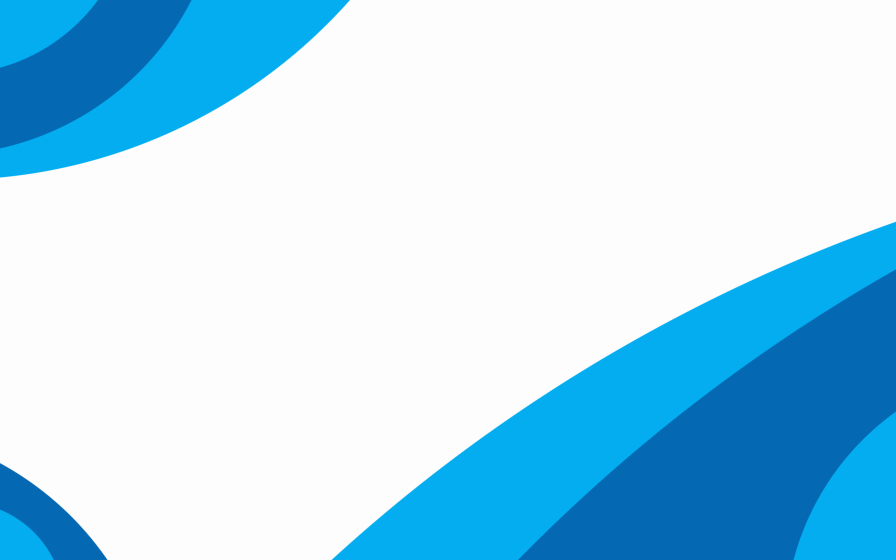
Reproduce this background procedurally as a WebGL 1 fragment shader.

```glsl
precision highp float;
// Flat white backdrop with nested blue swooshes curling out of three corners.

#define ASPECT 1.6
#define EDGE_PIXELS 0.75
#define PAPER vec3(0.994, 0.993, 0.993)
#define SKY_BLUE vec3(0.010, 0.678, 0.941)
#define DEEP_BLUE vec3(0.020, 0.408, 0.698)

uniform vec2 u_resolution;

// Signed distance to the circle through three points, negative inside.
float arcDistance(vec2 p, vec2 a, vec2 b, vec2 c) {
  vec2 ab = b - a;
  vec2 ac = c - a;
  float bb = dot(ab, ab);
  float cc = dot(ac, ac);
  vec2 center = vec2(ac.y * bb - ab.y * cc, ab.x * cc - ac.x * bb)
              / (2.0 * (ab.x * ac.y - ab.y * ac.x));
  return length(p - a - center) - length(center);
}

// Paints the inside of a shape with a smooth edge.
vec3 paint(vec3 base, vec3 color, float dist) {
  float soft = EDGE_PIXELS / u_resolution.y;
  return mix(color, base, smoothstep(-soft, soft, dist));
}

void main() {
  // Height is one unit, width is ASPECT units.
  vec2 p = gl_FragCoord.xy / u_resolution * vec2(ASPECT, 1.0);
  vec3 color = PAPER;

  // Upper left: three nested arcs.
  color = paint(color, SKY_BLUE,
    arcDistance(p, vec2(0.0, 0.683), vec2(0.358, 0.790), vec2(0.625, 1.0)));
  color = paint(color, DEEP_BLUE,
    arcDistance(p, vec2(0.0, 0.735), vec2(0.208, 0.835), vec2(0.342, 1.0)));
  color = paint(color, SKY_BLUE,
    arcDistance(p, vec2(0.0, 0.879), vec2(0.098, 0.925), vec2(0.175, 1.0)));

  // Lower left: a small pair.
  color = paint(color, DEEP_BLUE,
    arcDistance(p, vec2(0.0, 0.173), vec2(0.106, 0.098), vec2(0.192, 0.0)));
  color = paint(color, SKY_BLUE,
    arcDistance(p, vec2(0.0, 0.090), vec2(0.056, 0.054), vec2(0.096, 0.0)));

  // Lower right: the wide sweep.
  color = paint(color, SKY_BLUE,
    arcDistance(p, vec2(0.592, 0.0), vec2(1.067, 0.354), vec2(1.6, 0.604)));
  color = paint(color, DEEP_BLUE,
    arcDistance(p, vec2(0.925, 0.0), vec2(1.25, 0.2875), vec2(1.6, 0.519)));
  color = paint(color, SKY_BLUE,
    arcDistance(p, vec2(1.417, 0.0), vec2(1.485, 0.148), vec2(1.6, 0.265)));

  gl_FragColor = vec4(color, 1.0);
}
```
